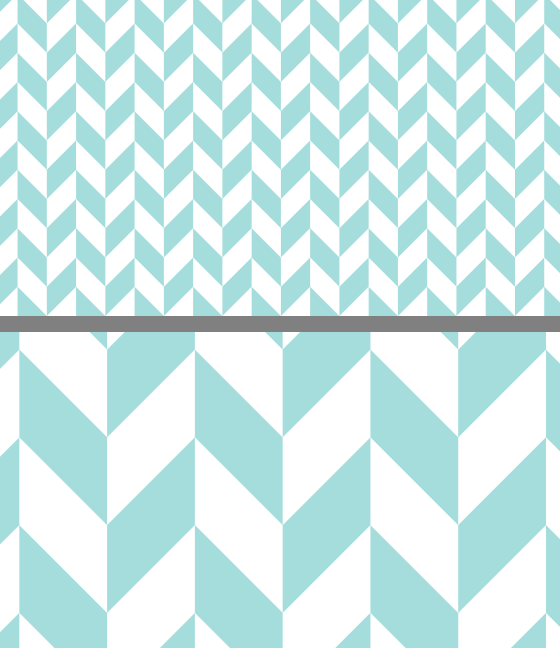
Top: the whole. Bottom: its middle third, enlarged.
Reproduce this pattern procedurally as a Shadertoy shader.

```glsl
const float ROWS = 10.8;                  // band heights per canvas height
const float FIRST_EDGE = 0.6;             // left column edge, in cells
const float PHASE = 9.0;                  // height of a band corner, in cells
const vec3 TEAL = vec3(0.643, 0.867, 0.859);
const vec3 WHITE = vec3(1.0);

// Signed coverage from -1 to 1 across an edge one pixel wide
float signedCoverage(float dist, float pixel) {
    return clamp(2.0 * dist / pixel, -1.0, 1.0);
}

// Distance to the edge of slanted bands of unit height, positive inside
float slantedBand(float height, float slope, float across) {
    float s = height - slope * across;
    float fromCentre = abs(mod(s + 0.5, 2.0) - 1.0);
    return (0.5 - fromCentre) * inversesqrt(1.0 + slope * slope);
}

// Chevron columns whose colours swap at every column edge
float chevronMask(vec2 p, float pixel) {
    float column = floor(p.x);
    float across = p.x - column;
    float slope = 1.0 - 2.0 * mod(column, 2.0);
    float band = signedCoverage(slantedBand(PHASE - p.y, slope, across), pixel);
    float side = signedCoverage(min(across, 1.0 - across), pixel);
    return 0.5 + 0.5 * band * side;
}

void mainImage(out vec4 fragColor, in vec2 fragCoord) {
    float pixel = ROWS / iResolution.y;
    vec2 p = fragCoord * pixel - vec2(FIRST_EDGE, 0.0);
    fragColor = vec4(mix(WHITE, TEAL, chevronMask(p, pixel)), 1.0);
}
```
